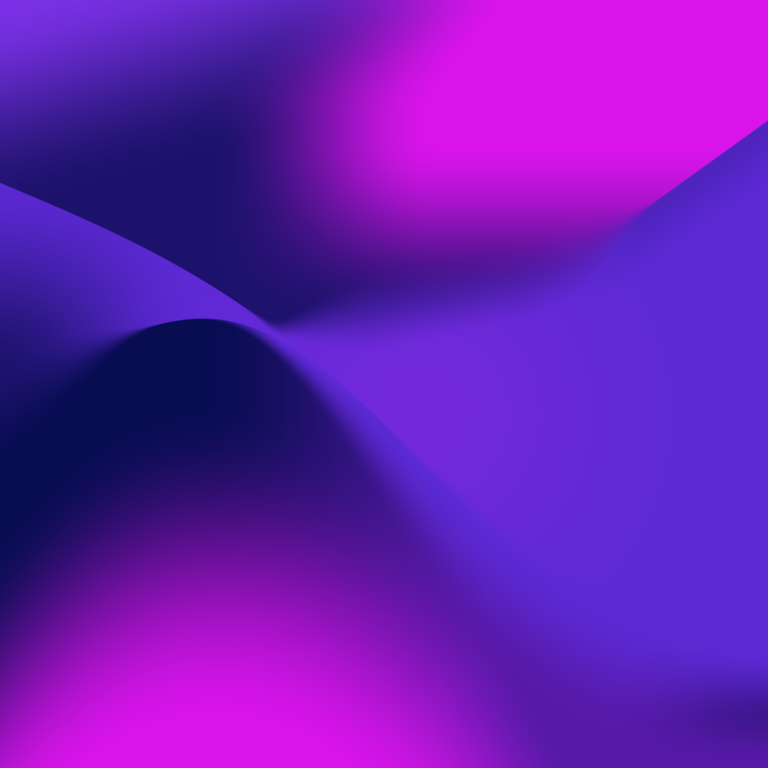
This background is drawn by a Shadertoy shader. Its source:

```glsl
// Folded violet waves with two magenta glows, painted back to front:
// a glowing sky, a middle sheet below an upper ridge, and a front hill.
// Ridges are height curves whose edge softness varies along x.

const vec3 NAVY    = vec3(0.03, 0.05, 0.32);
const vec3 DUSK    = vec3(0.11, 0.07, 0.42);
const vec3 PURPLE  = vec3(0.34, 0.10, 0.66);
const vec3 INDIGO  = vec3(0.36, 0.16, 0.83);
const vec3 VIOLET  = vec3(0.45, 0.16, 0.86);
const vec3 LILAC   = vec3(0.48, 0.19, 0.90);
const vec3 MAGENTA = vec3(0.85, 0.08, 0.92);

// Falls from 1 to 0 as v goes from a to b.
float fall(float a, float b, float v) {
    return 1.0 - smoothstep(a, b, v);
}

// Maximum with a rounded join of size k.
float smoothMax(float a, float b, float k) {
    float h = max(k - abs(a - b), 0.0) / k;
    return max(a, b) + 0.25 * k * h * h;
}

// Coverage of a layer at a signed depth below its edge.
float cover(float depth, float softness) {
    return smoothstep(-softness, softness, depth);
}

// Falling left slope, shallow valley, rising right slope.
float upperRidge(float x) {
    float left = 0.762 - 0.42 * x - 0.88 * x * x * x;
    float valley = 0.57 + 0.2 * (x - 0.36);
    float right = 0.735 + 0.72 * (x - 0.85);
    return smoothMax(smoothMax(left, valley, 0.015), right, 0.03);
}

// Bell curve, a little wider on its left side.
float hillCrest(float x) {
    float d = x - 0.265;
    float spread = d < 0.0 ? 0.20 : 0.15;
    return 0.14 + 0.445 * exp(-d * d / spread);
}

vec3 skyColor(vec2 p) {
    float light = smoothstep(0.72, 1.0, p.y - 0.28 * p.x);
    vec3 color = mix(DUSK, LILAC, light);
    // Magenta cloud, its left side leaning away near the top
    float lean = 0.10 * smoothstep(0.85, 1.02, p.y);
    float glow = smoothstep(0.27, 0.57, p.x - lean)
               * smoothstep(0.57, 0.82, p.y);
    return mix(color, MAGENTA, glow);
}

vec3 sheetColor(vec2 p, float depth) {
    vec2 d = p - vec2(0.55, 0.46);
    vec3 color = mix(INDIGO, VIOLET, exp(-dot(d, d) / 0.05));
    // Shade at the lower left, and a faint shadow under the right edge
    float shade = fall(0.0, 0.26, p.x) * fall(0.50, 0.78, p.y);
    float rim = 0.22 * smoothstep(0.72, 0.85, p.x) * fall(0.0, 0.09, depth);
    return mix(color, DUSK, max(shade, rim));
}

vec3 hillColor(vec2 p, float depth) {
    vec3 color = mix(NAVY, PURPLE, smoothstep(0.25, 0.65, p.x));
    color = mix(color, DUSK, 0.4 * smoothstep(0.8, 1.0, p.x) * smoothstep(0.0, 0.07, p.y));
    // Magenta glow rising from the bottom
    float offset = p.x - 0.28;
    float glow = fall(0.05, 0.48, p.y + 2.2 * offset * offset);
    color = mix(color, MAGENTA, glow);
    // Lit rim that widens down the right slope
    float rimWidth = mix(0.003, 0.17, smoothstep(0.27, 0.65, p.x))
                   - 0.08 * smoothstep(0.75, 1.0, p.x);
    float rim = fall(0.0, rimWidth, depth) * smoothstep(0.25, 0.38, p.x);
    return mix(color, INDIGO, rim);
}

void mainImage(out vec4 fragColor, in vec2 fragCoord) {
    vec2 p = fragCoord / iResolution.xy;
    float crisp = max(0.0012, 1.0 / iResolution.y);

    vec3 color = skyColor(p);

    // Middle sheet: blurred in the valley, crisp on both slopes
    float sheetDepth = upperRidge(p.x) - p.y;
    float sheetBlur = 0.06 * smoothstep(0.31, 0.50, p.x) * fall(0.74, 0.86, p.x);
    color = mix(color, sheetColor(p, sheetDepth), cover(sheetDepth, crisp + sheetBlur));

    // Front hill: crisp at the crest, blurred at both ends
    float hillDepth = hillCrest(p.x) - p.y;
    float hillBlur = 0.06 * fall(0.03, 0.21, p.x) + 0.03 * smoothstep(0.45, 0.75, p.x);
    color = mix(color, hillColor(p, hillDepth), cover(hillDepth, crisp + hillBlur));

    fragColor = vec4(color, 1.0);
}
```
